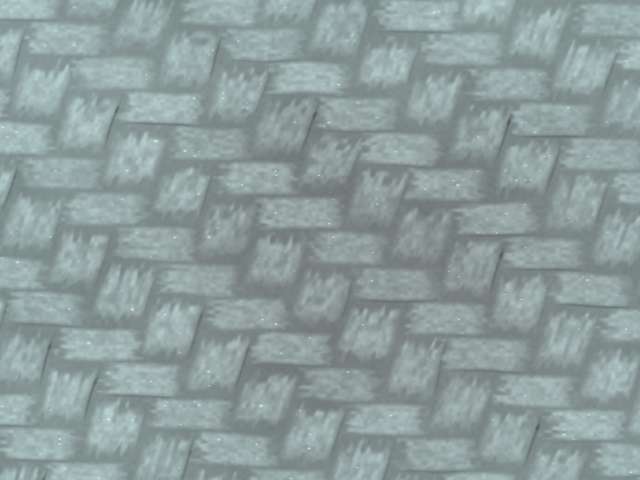
Reproduce this texture procedurally as a Shadertoy shader.

```glsl
// Close view of a pale grey-green 2/2 twill weave with glossy, slightly worn threads.

const vec2 WARP_STEP = vec2(0.1026, -0.0028);   // one column to the right
const vec2 WEFT_STEP = vec2(-0.0050, -0.0704);  // one row down
const vec2 ORIGIN = vec2(0.533, 0.6276);        // centre of one weft float
const float REPEAT = 4.0;                       // threads per twill repeat
const float LEAN = 0.17;                        // slant of the warp floats

const vec3 SHADE = vec3(0.45, 0.49, 0.49);
const vec3 LIGHT = vec3(0.68, 0.765, 0.76);
const vec3 GAP = vec3(0.25, 0.28, 0.28);
const vec3 GLINT = vec3(0.86, 0.95, 0.96);

float hash(vec2 p) {
    return fract(sin(dot(p, vec2(127.1, 311.7))) * 43758.5);
}

float noise(vec2 p) {
    vec2 i = floor(p), f = fract(p);
    f = f * f * (3.0 - 2.0 * f);
    return mix(mix(hash(i), hash(i + vec2(1, 0)), f.x),
               mix(hash(i + vec2(0, 1)), hash(i + vec2(1, 1)), f.x), f.y);
}

// Soft band of the given half width around zero
float band(float x, float halfWidth, float soft) {
    return 1.0 - smoothstep(halfWidth - soft, halfWidth + soft, abs(x));
}

// Position along a thread, measured from the nearest float centre
float alongFloat(float x, float centre) {
    return mod(x - centre + 0.5 * REPEAT, REPEAT) - 0.5 * REPEAT;
}

// Number of the float that the position belongs to
float floatIndex(float x, float centre) {
    return floor((x - centre) / REPEAT + 0.5);
}

// Horizontal float: x is its brightness, y is the dark seam below it
vec2 weftFloat(vec2 q, float row) {
    vec2 id = vec2(row, floatIndex(q.x, row));
    vec2 l = vec2(alongFloat(q.x, row), q.y - row);
    float fibre = noise(vec2(l.x * 7.0, l.y * 9.0) + id * 17.3);
    float ragged = l.x + 0.3 * (fibre - 0.5) + 0.2 * (hash(id + 6.4) - 0.5);
    float body = band(ragged, 0.71, 0.2) * band(l.y, 0.44, 0.1);
    float tone = 0.80 + 0.3 * (hash(id + 3.1) - 0.5) + 0.5 * (fibre - 0.5);
    float seam = band(l.y - 0.49, 0.035, 0.035) * band(l.x, 0.6, 0.3);
    return vec2(body * tone, seam * smoothstep(0.4, 1.0, hash(id + 8.7)));
}

// Leaning vertical float: x is its brightness, y is the dark gap at its right
vec2 warpFloat(vec2 q, float column) {
    float centre = column - 1.5;
    vec2 id = vec2(column, floatIndex(q.y, centre));
    float y = alongFloat(q.y, centre);
    vec2 l = vec2(q.x - column - 0.5 + LEAN * clamp(y, -1.0, 1.0), y);
    float fibre = noise(vec2(l.x * 11.0, l.y * 4.0) + id * 13.7);
    float ragged = l.y + 0.45 * (fibre - 0.5);
    float body = band(ragged, 0.62, 0.24) * band(l.x, 0.46, 0.12);
    float tone = 0.74 + 0.3 * (hash(id + 5.9) - 0.5) + 0.75 * (fibre - 0.5);
    float gap = band(l.x - 0.52, 0.025, 0.03) * band(l.y, 0.6, 0.35);
    float pit = band(length((l - vec2(0.52, -0.4)) * vec2(1.5, 0.6)), 0.05, 0.05);
    float wear = hash(id + 1.3);
    return vec2(body * tone, 0.8 * gap * wear + pit * smoothstep(0.7, 1.0, wear));
}

// Tiny scattered highlights of uneven size on a jittered grid
float glints(vec2 p) {
    vec2 cell = floor(p);
    vec2 centre = 0.35 + 0.3 * vec2(hash(cell + 2.3), hash(cell + 7.1));
    float size = mix(0.25, 0.6, hash(cell + 4.9));
    float spot = 1.0 - smoothstep(0.05, size, length((fract(p) - centre) * vec2(0.8, 1.2)));
    return spot * smoothstep(0.95, 1.0, hash(cell));
}

void mainImage(out vec4 fragColor, in vec2 fragCoord) {
    vec2 p = fragCoord / iResolution.y;
    vec2 uv = fragCoord / iResolution.xy;

    // Thread coordinates, with slightly uneven spacing
    vec2 q = inverse(mat2(WARP_STEP, WEFT_STEP)) * (p - ORIGIN);
    q += 0.12 * (vec2(noise(p * 11.0), noise(p * 11.0 + 40.0)) - 0.5);

    // Floats of the nearest rows and columns
    float gloss = 0.0, dark = 0.0;
    for (float i = -1.0; i <= 1.0; i++) {
        vec2 weft = weftFloat(q, floor(q.y + 0.5) + i);
        vec2 warp = warpFloat(q, floor(q.x) + i);
        gloss = max(gloss, max(weft.x, warp.x));
        dark = max(dark, max(0.45 * weft.y, 0.75 * warp.y));
    }

    // Thread tone with broad shading, blotches, grain and paler corners
    float rim = smoothstep(0.08, 0.7, length(uv - vec2(0.58, 0.43)));
    float tone = -0.01 + 0.66 * gloss + 0.33 * rim;
    tone += 0.16 * (noise(p * 5.0) - 0.5) + 0.12 * (noise(p * 18.0) - 0.5);
    tone += (0.1 + 0.16 * gloss) * (noise(p * 130.0) - 0.5);
    vec3 color = mix(SHADE, LIGHT, tone);
    color += vec3(-0.018, 0.008, 0.004) * (rim - 0.5);

    // Gaps and glints
    color = mix(color, GAP, 0.75 * dark * (1.0 - 0.6 * gloss));
    color = mix(color, GLINT, 0.75 * glints(p * 100.0) * smoothstep(0.3, 0.7, gloss));
    fragColor = vec4(color, 1.0);
}
```
